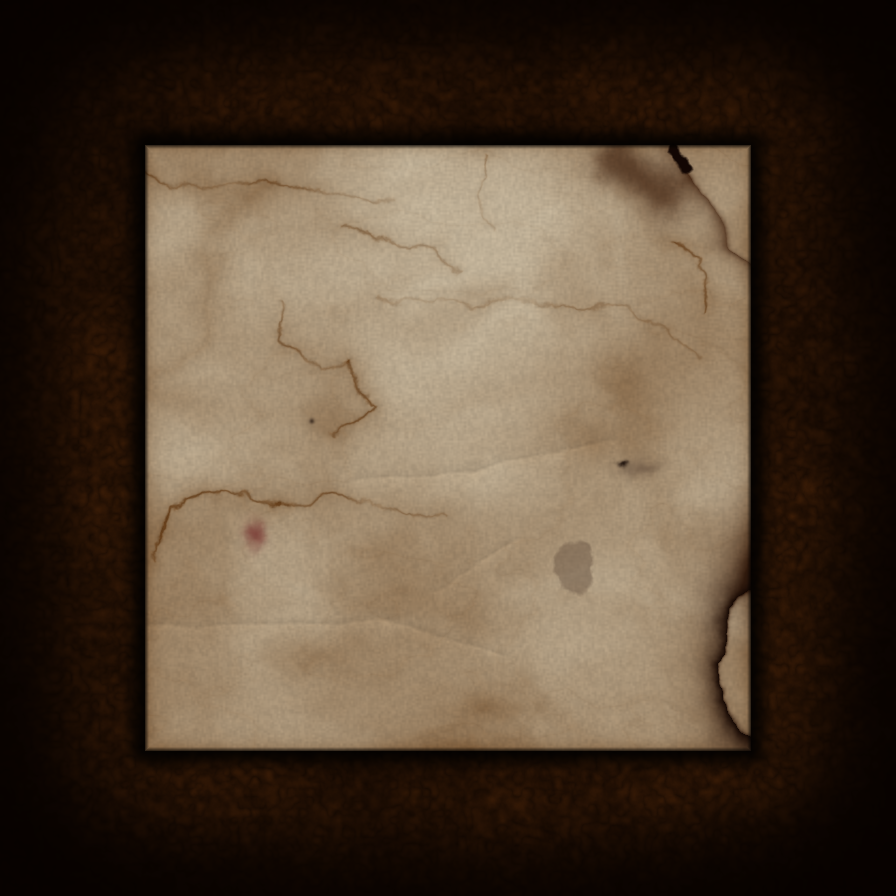
A WebGL 1 fragment shader for this background:

```glsl
precision highp float;
// A square sheet of aged, scorched paper lying on dark grained leather.
// Layered value noise makes the clouds and grain; noise-warped segment
// distances draw the tide marks, creases and burnt edges.
uniform vec2 u_resolution;
#define SHEET_HALF .338
#define PAPER_LIGHT vec3(.75, .69, .59)
#define PAPER_STAIN vec3(.4, .25, .11)
#define CHAR_COLOR vec3(.07, .025, .01)
#define LEATHER_DARK vec3(.025, .006, 0.)
#define LEATHER_GLOW vec3(.19, .09, .02)
#define CLOUD_AMOUNT .62
#define TIDE_AMOUNT .42
#define GRAIN_AMOUNT .06

float hash(vec2 p) {
  return fract(sin(dot(p, vec2(127.1, 311.7))) * 43758.5);
}
float noise(vec2 p) {
  vec2 i = floor(p), f = fract(p);
  f = f * f * (3. - 2. * f);
  return mix(mix(hash(i), hash(i + vec2(1, 0)), f.x),
             mix(hash(i + vec2(0, 1)), hash(i + 1.), f.x), f.y);
}
float fbm(vec2 p) {
  float sum = 0., amp = .5;
  for (int i = 0; i < 5; i++) {
    sum += amp * noise(p);
    p = mat2(1.6, 1.2, -1.2, 1.6) * p + 7.3;
    amp *= .5;
  }
  return sum;
}
// Distance to the segment from s.xy to s.zw
float segment(vec2 p, vec4 s) {
  vec2 d = s.zw - s.xy;
  p -= s.xy;
  return length(p - d * clamp(dot(p, d) / dot(d, d), 0., 1.));
}
float path(vec2 p, vec4 a, vec4 b) {
  return min(segment(p, vec4(a.zw, b.xy)), min(segment(p, a), segment(p, b)));
}
// Soft ellipse: center in e.xy, radii in e.zw
float blot(vec2 p, vec4 e) {
  p = (p - e.xy) / e.zw;
  return exp(-dot(p, p));
}
// Thin dark rim with a wide faint halo
float tide(vec2 p, vec4 a, vec4 b) {
  float d = path(p, a, b);
  return exp(-d * d / .000004) + .45 * exp(-d / .014);
}
// Signed relief: dark on one side of the fold, light on the other
float crease(vec2 p, vec4 s) {
  vec2 n = normalize(vec2(s.y - s.w, s.z - s.x));
  return clamp(dot(p - s.xy, n) / .002, -1., 1.) * exp(-segment(p, s) / .005);
}
vec3 leather(vec2 p, float outside) {
  float pores = abs(noise(p * 95.) - noise(p * 130. + 9.));
  float glow = exp(-pow(abs(outside - .045) / .075, 2.));
  float vignette = 1. - smoothstep(.42, .66, length(p - .5));
  float light = (.12 + .57 * glow) * (.25 + .75 * vignette);
  light *= (.55 + .9 * fbm(p * 7.)) * (.45 + .8 * fbm(p * 120.) + .7 * pores);
  return mix(LEATHER_DARK, LEATHER_GLOW, light) * mix(.15, 1., smoothstep(-.003, .028, outside));
}
float tideMarks(vec2 p) {
  float t = .6 * tide(p, vec4(.16, .805, .23, .79), vec4(.31, .795, .44, .777));
  t += .4 * exp(-path(p, vec4(.3, .79, .228, .74), vec4(.234, .62, .165, .58)) / .016);
  t += .75 * tide(p, vec4(.378, .746, .456, .729), vec4(.49, .722, .517, .694));
  t += .6 * tide(p, vec4(.542, .825, .538, .79), vec4(.538, .772, .553, .75));
  t += .8 * tide(p, vec4(.31, .668, .315, .616), vec4(.36, .592, .388, .596));
  t += tide(p, vec4(.388, .596, .398, .57), vec4(.412, .545, .37, .515));
  t += tide(p, vec4(.17, .38, .195, .434), vec4(.247, .453, .319, .438));
  t += .7 * tide(p, vec4(.319, .438, .36, .448), vec4(.43, .432, .5, .425));
  t += .5 * tide(p, vec4(.417, .664, .534, .664), vec4(.7, .655, .78, .6));
  return t + .8 * tide(p, vec4(.75, .728, .778, .716), vec4(.784, .69, .78, .655));
}
vec3 paper(vec2 p, float inside) {
  vec2 warp = vec2(fbm(p * 32.), fbm(p * 32. + 40.)) - .48;
  vec2 q = p + warp * .028, f = p + warp * .009;
  // Broad discolouration, paler towards the upper middle
  float clouds = fbm(p * vec2(6.5, 8.5) + 1.6 * fbm(p * 5.));
  float wrinkle = abs(fbm(p * vec2(9, 14) + 20.) - .48);
  float stain = .32 + CLOUD_AMOUNT * (clouds - .48) + .05 * exp(-wrinkle / .02);
  stain -= .06 * smoothstep(.2, .62, p.y) + .16 * blot(p, vec4(.52, .75, .22, .13));
  stain += .18 * blot(q, vec4(.35, .265, .08, .025)) + .15 * blot(q, vec4(.54, .21, .045, .015));
  stain += .16 * blot(q, vec4(.7, .55, .04, .07)) + .13 * blot(q, vec4(.77, .4, .07, .03));
  stain += .17 * blot(q, vec4(.375, .555, .035, .05)) - .1 * blot(q, vec4(.55, .46, .06, .025));
  stain += TIDE_AMOUNT * tideMarks(q) * (.35 + .9 * noise(p * 24.)) + .3 * exp(-inside / .009);
  vec3 col = mix(PAPER_LIGHT, PAPER_STAIN, clamp(stain, 0., 1.));
  // Folds and woven grain
  float relief = crease(f, vec4(.4, .464, .53, .475)) + crease(f, vec4(.53, .475, .68, .51));
  relief += crease(f, vec4(.163, .3, .43, .306)) + crease(f, vec4(.43, .306, .56, .27));
  relief += crease(f, vec4(.49, .342, .573, .395));
  float grain = noise(p * vec2(260, 420)) + noise(p * vec2(420, 190)) - 1.;
  col *= 1. - .07 * relief + GRAIN_AMOUNT * grain;
  // Red blotch, grey oval, puncture and specks
  col = mix(col, vec3(.42, .13, .13), .65 * blot(q, vec4(.284, .405, .012, .014)));
  float oval = length((q - vec2(.645, .362)) / vec2(.021, .032));
  float grey = .4 - .4 * smoothstep(.85, 1.05, oval) + .55 * blot(q, vec4(.718, .482, .018, .009));
  col = mix(col, vec3(.36, .28, .22), grey);
  float specks = blot(q, vec4(.699, .489, .006, .004)) + .7 * blot(p, vec4(.348, .53, .003, .003));
  col = mix(col, CHAR_COLOR, .85 * specks);
  // Scorched upper right edge, with an under-sheet beyond it
  float edge = .752 + .06 * smoothstep(0., .1, .835 - p.y) + .035 * smoothstep(0., .03, .726 - p.y);
  float tear = p.x - edge + warp.x * .012;
  float scorch = .75 * exp(-pow(segment(q, vec4(.685, .82, .745, .777)) / .023, 2.));
  scorch += .75 * exp(-abs(tear) / (tear < 0. ? .011 : .003)) * smoothstep(.66, .72, p.y);
  float hole = 1. - smoothstep(.004, .008, segment(q, vec4(.75, .827, .759, .806)));
  // Burnt bite in the lower right edge
  float rim = .044 * length((p + warp * .02 - vec2(.848, .262)) / vec2(.044, .088)) - .044;
  float burn = rim > 0. ? exp(-rim / .017) : .8 * exp(rim / .002);
  scorch += .6 * exp(-inside / .017) * blot(p, vec4(.838, .36, .1, .075));
  col *= mix(vec3(1), vec3(.43, .29, .19), clamp(scorch + .9 * burn, 0., 1.));
  col = mix(col, CHAR_COLOR, clamp(.9 * burn * burn + hole, 0., 1.));
  return col * mix(.45, 1., smoothstep(0., .005, inside));
}
void main() {
  float side = min(u_resolution.x, u_resolution.y);
  vec2 p = (gl_FragCoord.xy - .5 * u_resolution) / side + .5, box = abs(p - .5) - SHEET_HALF;
  float sheet = length(max(box, 0.)) + min(max(box.x, box.y), 0.);
  float cover = 1. - smoothstep(-.75, .75, sheet * side);
  gl_FragColor = vec4(mix(leather(p, sheet), paper(p, max(-sheet, 0.)), cover), 1.);
}
```
